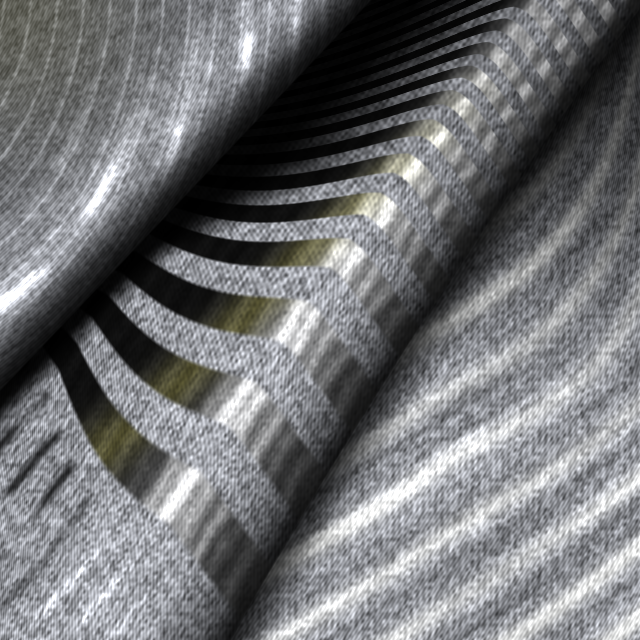
Give the GLSL for this texture, as a Shadertoy shader.

```glsl
// Folded satin-striped cloth: a lit fold at upper left, a diagonal roll crossed by
// S-shaped glossy stripes, and a flat sheet with sweeping bands at lower right.
// Each layer bends its own coordinates, then adds light, sheen, weave and shadow.

const vec3 STEEL = vec3(0.985, 1.0, 1.04);    // cool tint of the cloth
const vec3 OLIVE = vec3(0.12, 0.11, 0.0);     // warm reflection
const float STRIPE_HALF = 0.255;              // half width, in stripe periods
const float STRIPE_RATE = 0.185;              // growth of stripe spacing
const float BAND_PERIOD = 0.112;
const float ARC_PERIOD = 0.087;
const float THREADS = 105.0;
const float GRAIN = 215.0;
const float WEAVE_DEPTH = 0.41;
const float TAU = 6.2831853;

float hash(vec2 p) {
    return fract(sin(dot(p, vec2(127.1, 311.7))) * 43758.5453);
}

float noise(vec2 p) {
    vec2 i = floor(p), f = fract(p);
    f = f * f * (3.0 - 2.0 * f);
    return mix(mix(hash(i), hash(i + vec2(1, 0)), f.x),
               mix(hash(i + vec2(0, 1)), hash(i + vec2(1, 1)), f.x), f.y);
}

float bump(float x, float center, float width) {
    float t = (x - center) / width;
    return exp(-t * t);
}

// Signed distance to the nearest repeat, in periods
float repeatAt(float x, float period) {
    return fract(x / period + 0.5) - 0.5;
}

// Slanted threads in rows of constant q.y, with uneven brightness
float weave(vec2 q, vec2 p) {
    vec2 c = q * THREADS;
    float thread = sin(TAU * (c.x + 0.5 * c.y)) * sin(TAU * 0.5 * c.y);
    vec2 slant = vec2(p.x + 0.35 * p.y, 0.8 * p.y);
    float grain = noise(slant * GRAIN) + 0.45 * noise(slant * GRAIN * 0.43 + 9.0) - 0.725;
    return 0.4 * thread + 1.15 * grain;
}

// Outlines: x of the roll's right edge and of the upper fold's rim
float rollEdge(float y) { return 1.01 - 0.74 * y + 0.09 * y * y; }
float foldRim(float y) { return 0.58 - 0.95 * y; }

vec3 upperFold(vec2 p, float g) {
    float r = length(vec2((p.x + 0.2) * 1.15, (p.y + 0.02) * 0.9));
    float ridge = bump(g, -0.145, 0.08);
    float streak = bump(repeatAt(r - 0.503, ARC_PERIOD), 0.0, 0.13);
    float patches = smoothstep(0.35, 0.6, noise(vec2(r * 14.0, p.y * 13.0)));
    float hair = bump(repeatAt(r + 0.012 * noise(p * 6.0), 0.048), 0.0, 0.09);
    float tone = 0.39 + 0.16 * ridge + 0.12 * hair;
    tone += streak * ridge * (0.12 + 0.55 * patches);
    tone *= 1.0 + WEAVE_DEPTH * 0.85 * weave(vec2(r, g), p);
    tone *= mix(0.13, 1.0, smoothstep(0.0, 0.115, -g));
    float corner = bump(length(p), 0.0, 0.2);
    return tone * (1.0 - 0.25 * corner) * STEEL + OLIVE * 0.4 * corner;
}

vec3 roll(vec2 p, float d, float g) {
    // Straighten the S curves: level is constant along one stripe
    float e = d - 0.2;
    float inner = min(0.5 * (e + sqrt(e * e + 0.0015)), 0.45);
    float outer = min(e - inner, 0.0);
    float sway = 0.025 * sin(0.5 * TAU * clamp(e / 0.32, 0.0, 1.0));
    float level = (p.y - sway + 0.75 * outer - 0.477 * inner) / (1.0 - 1.5 * inner);
    level += 0.006 + 0.016 * bump(level, 0.4, 0.12);
    float k = log(0.1686 / (0.02 + 0.19 * max(level, 0.1))) / STRIPE_RATE;
    k += max(0.1 - level, 0.0) / 0.038;
    float satin = 1.0 - smoothstep(-0.035, 0.035, abs(repeatAt(k, 1.0)) - STRIPE_HALF);
    float flatPart = smoothstep(0.86, 0.9, level);
    satin *= 1.0 - flatPart;

    // Matte cloth, with slanted strokes where it flattens at lower left
    float matte = 0.2 + 0.34 * smoothstep(0.0, 0.15, d) + 0.06 * bump(d, 0.24, 0.1);
    matte *= mix(0.82, 1.0, smoothstep(0.1, 0.5, p.y));
    float c = p.x + 0.9 * p.y + 0.25 * p.x * p.x;
    float stroke = bump(repeatAt(c - 0.64 + 0.02 * noise(p * 8.0), 0.075), 0.0, 0.15);
    stroke *= smoothstep(0.2, 0.5, noise(p * vec2(9.0, 11.0))) * smoothstep(0.26, 0.13, p.x);
    matte += flatPart * stroke * mix(-0.4, 0.25, smoothstep(0.78, 0.96, c));

    // Satin sheen across the roll: dark, olive, white, pleats
    float glintAt = 0.155 + 0.075 * level;
    float oliveAt = 0.13 + 0.3 * level;
    float upper = smoothstep(0.0, 0.4, level);
    float pleats = 0.85 + 0.15 * sin(d * 150.0 + 2.0 * noise(p * 20.0));
    float gloss = mix(0.22, 0.06, smoothstep(oliveAt, oliveAt + 0.1, d));
    gloss += mix(0.5, 0.78, upper) * bump(d, glintAt, 0.043);
    gloss += 0.34 * pleats * bump(d, glintAt - 0.075, 0.033);
    float threads = weave(vec2(d, level), p);
    vec3 matteColor = matte * STEEL * (1.0 + WEAVE_DEPTH * 1.2 * threads);
    vec3 satinColor = gloss * pleats * mix(STEEL, vec3(1.0), 0.8);
    satinColor += OLIVE * upper * bump(d, oliveAt, 0.043);
    satinColor *= 1.0 + 0.25 * threads;

    // Shadow cast by the upper fold, wide at the top
    float reach = mix(0.19, 0.05, smoothstep(0.22, 0.43, p.y));
    float lit = smoothstep(0.33 * reach, 1.55 * reach, g);
    float underside = mix(0.35, 1.0, smoothstep(0.0, 0.045, d));
    return mix(matteColor, satinColor, satin) * underside * mix(0.035, 1.0, lit);
}

vec3 sheet(vec2 p, float h) {
    float bend = max(p.x - 0.78, 0.0);
    float v = p.y + 0.6 * (p.x - 0.78) + (0.5 + 9.0 * max(0.6 - p.y, 0.0)) * bend * bend;
    float depth = smoothstep(0.1, 0.7, p.y);
    float row = floor((v - 0.57) / BAND_PERIOD + 0.5);
    float strength = 0.65 + 0.6 * noise(vec2(p.x * 4.0, row * 3.7));
    float wander = 0.012 * noise(p * 7.0);
    float band = strength * bump(repeatAt(v - 0.57 + wander, BAND_PERIOD), 0.0, 0.2);
    float shine = bump(v, 0.672, 0.025) * bump(p.x, 0.67, 0.14);
    float fine = noise(vec2(v * 75.0, p.x * 4.0)) - 0.5;
    float tone = mix(0.17, 0.5, depth) + band * mix(0.07, 0.31, depth);
    tone += 0.16 * shine + 0.18 * depth * fine;
    tone *= 1.0 + WEAVE_DEPTH * (1.2 - 0.5 * min(band, 1.0)) * weave(vec2(p.x, v), p);
    tone *= mix(0.2, 1.0, smoothstep(-0.01, 0.085, h));
    return tone * mix(STEEL, vec3(1.0, 1.0, 0.98), min(band, 1.0) * 0.7);
}

void mainImage(out vec4 fragColor, in vec2 fragCoord) {
    vec2 p = fragCoord / iResolution.xy;
    p.y = 1.0 - p.y;                          // measured down from the top
    float soft = 1.5 / iResolution.y;
    float d = rollEdge(p.y) - p.x;            // distance inside the roll
    float g = p.x - foldRim(p.y);             // distance beyond the fold rim
    vec3 color = mix(sheet(p, -d), roll(p, d, g), smoothstep(-soft, soft, d));
    color = mix(upperFold(p, g), color, smoothstep(-soft, soft, g));
    fragColor = vec4(clamp(color * 1.09, 0.0, 1.0), 1.0);
}
```
